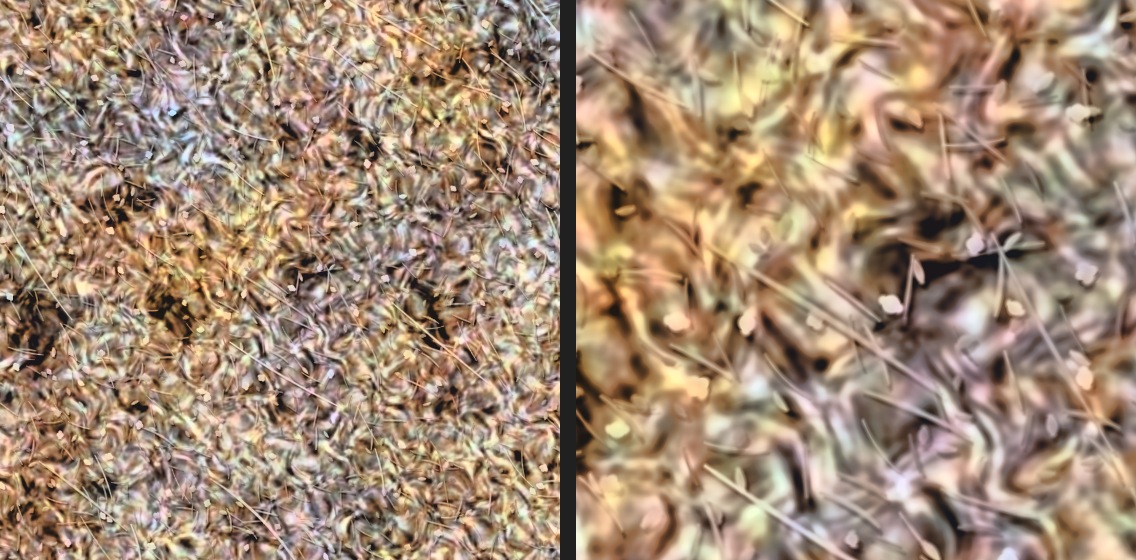
Left, the full canvas; right, a detail of the centre.
Give the GLSL for this texture, as a Shadertoy shader.

```glsl
// Dry ground litter: matted grass, pale chips, long straws and dark hollows.
// Stretched gradient noise forms a tone field, scattered tapered strokes are
// laid over it, and the tone is finally mapped through an earthy colour ramp.

const vec3 CREAM      = vec3(0.95, 0.89, 0.80);
const vec3 SAND       = vec3(0.80, 0.70, 0.61);
const vec3 TAN        = vec3(0.65, 0.56, 0.48);
const vec3 GREY_BROWN = vec3(0.47, 0.40, 0.35);
const vec3 RUST_BROWN = vec3(0.56, 0.42, 0.30);
const vec3 DARK_EARTH = vec3(0.31, 0.21, 0.14);
const vec3 HOLLOW     = vec3(0.10, 0.09, 0.10);

const float LEAN = -0.93;         // main direction of the grass, radians
const float SOFTNESS = 0.0017;    // edge blur in canvas units
const float CONTRAST = 1.0;
const float BRIGHTNESS = -0.08;
const float TINT = 0.10;          // strength of colour drift
const float NOISE_GAIN = 5.8;     // brings gradient noise to unit deviation

vec3 hash3(vec2 p) {
    vec3 q = fract(vec3(p.xyx) * vec3(0.1031, 0.1030, 0.0973));
    q += dot(q, q.yxz + 33.33);
    return fract((q.xxy + q.yzz) * q.zyx);
}

float corner(vec2 cell, vec2 offset) {
    return dot(hash3(cell).xy * 2.0 - 1.0, offset);
}

float noise(vec2 p) {
    vec2 i = floor(p), f = fract(p), u = f * f * (3.0 - 2.0 * f);
    vec2 e = vec2(1.0, 0.0);
    float low  = mix(corner(i, f), corner(i + e, f - e), u.x);
    float high = mix(corner(i + e.yx, f - e.yx), corner(i + 1.0, f - 1.0), u.x);
    return NOISE_GAIN * mix(low, high, u.y);
}

vec2 turn(vec2 p, float a) {
    float c = cos(a), s = sin(a);
    return vec2(c * p.x + s * p.y, c * p.y - s * p.x);
}

// Soft coverage of a tapered, slightly bent stroke lying along x
float stroke(vec2 q, float halfLen, float halfWidth) {
    float t = clamp(q.x / halfLen, -1.0, 1.0);
    float d = length(q - vec2(t * halfLen, 0.0)) - halfWidth * (1.0 - 0.45 * t * t);
    return 1.0 - smoothstep(-SOFTNESS, SOFTNESS, d);
}

// Paints one stroke per kept grid cell over the tone, each with a cast shadow
float litter(float tone, vec2 p, float cells, vec2 size, float keep,
             float spread, float paint, float salt) {
    vec2 base = floor(p * cells);
    for (int k = 0; k < 9; k++) {
        vec2 id = base + vec2(k % 3 - 1, k / 3 - 1);
        vec3 a = hash3(id + salt), b = hash3(id + salt + 57.0);
        if (b.x > keep) continue;
        float angle = LEAN + (a.z - 0.5) * spread;
        vec2 offset = p - (id + a.xy) / cells;
        vec2 q = turn(offset, angle);
        vec2 s = size * mix(vec2(0.5, 0.65), vec2(1.0, 1.2), b.yz);
        q.y += (b.z - 0.5) * 0.25 * q.x * q.x / s.x;
        vec2 shade = turn(vec2(0.0022, -0.0035), angle);
        tone -= 0.75 * stroke(q - shade, s.x, s.y);
        float lit = dot(offset - turn(vec2(q.x, 0.0), -angle), vec2(-0.5, 0.86));
        float body = paint + (b.y - 0.5) * 1.3 + 0.5 * clamp(lit / s.y, -1.0, 1.0);
        tone = mix(tone, body, 0.9 * stroke(q, s.x, s.y));
    }
    return tone;
}

// Matted fibres and grains, with broad light and shade
float groundTone(vec2 p) {
    vec2 warped = p + 0.005 * vec2(noise(p * 21.0), noise(p * 21.0 + 40.0));
    float along  = noise(turn(warped, LEAN) * vec2(30.0, 82.0) + 11.0);
    float across = noise(turn(warped, LEAN + 1.9) * vec2(32.0, 78.0) + 71.0);
    float fibre = mix(along, across, smoothstep(-0.2, 1.2, noise(p * 9.0 + 5.0)));
    float tone = 0.70 * fibre + 0.50 * noise(warped * 58.0 + 23.0)
               + 0.34 * noise(warped * 115.0 + 90.0) + 0.28 * noise(p * 7.0 + 31.0);
    float hollow = noise(p * 8.5 + 63.0) + 0.45 * noise(p * 24.0 + 17.0);
    return tone - 1.7 * smoothstep(1.25, 2.3, hollow);
}

vec3 ramp(float tone, float warmth) {
    float share = 1.0 / (1.0 + exp(-1.7 * tone));
    vec3 mid = mix(GREY_BROWN, RUST_BROWN, smoothstep(-0.5, 0.5, warmth));
    vec3 c = mix(DARK_EARTH, mid, smoothstep(0.0, 0.18, share));
    c = mix(c, TAN, clamp((share - 0.18) / 0.30, 0.0, 1.0));
    c = mix(c, SAND, clamp((share - 0.48) / 0.26, 0.0, 1.0));
    c = mix(c, CREAM, clamp((share - 0.74) / 0.22, 0.0, 1.0));
    c = mix(c, HOLLOW, smoothstep(1.5, 2.9, -tone));
    return c + 0.06 * smoothstep(1.7, 2.6, tone);
}

void mainImage(out vec4 fragColor, in vec2 fragCoord) {
    vec2 p = fragCoord / min(iResolution.x, iResolution.y);

    // Tone: ground, then short blades, chips, pebbles and long straws
    float tone = groundTone(p);
    tone = litter(tone, p, 36.0, vec2(0.020, 0.0016), 0.50, 2.2, 0.35, 3.0);
    tone = litter(tone, p, 42.0, vec2(0.006, 0.0035), 0.30, 3.0, 0.55, 130.0);
    tone = litter(tone, p, 27.0, vec2(0.005, 0.0062), 0.22, 2.0, 1.50, 260.0);
    tone = litter(tone, p, 14.0, vec2(0.045, 0.0016), 0.35, 1.5, 0.90, 390.0);
    tone = litter(tone, p, 5.5, vec2(0.130, 0.0022), 0.50, 0.9, 1.25, 520.0);
    tone = CONTRAST * tone + BRIGHTNESS + 0.12 * noise(p * 150.0);

    // Colour: broad rusty and cool patches broken up grain by grain
    float warmth = 0.6 * noise(p * 4.5 + 83.0) + 0.55 * noise(p * 38.0 + 7.0);
    float green = 0.4 * noise(p * 8.0 + 45.0) + 0.6 * noise(p * 46.0 + 19.0);
    vec3 color = ramp(tone, warmth);
    color *= 1.0 + TINT * (warmth * vec3(0.55, 0.0, -1.0) + green * vec3(-0.3, 0.3, -0.2));
    fragColor = vec4(clamp(color, 0.0, 1.0), 1.0);
}
```
